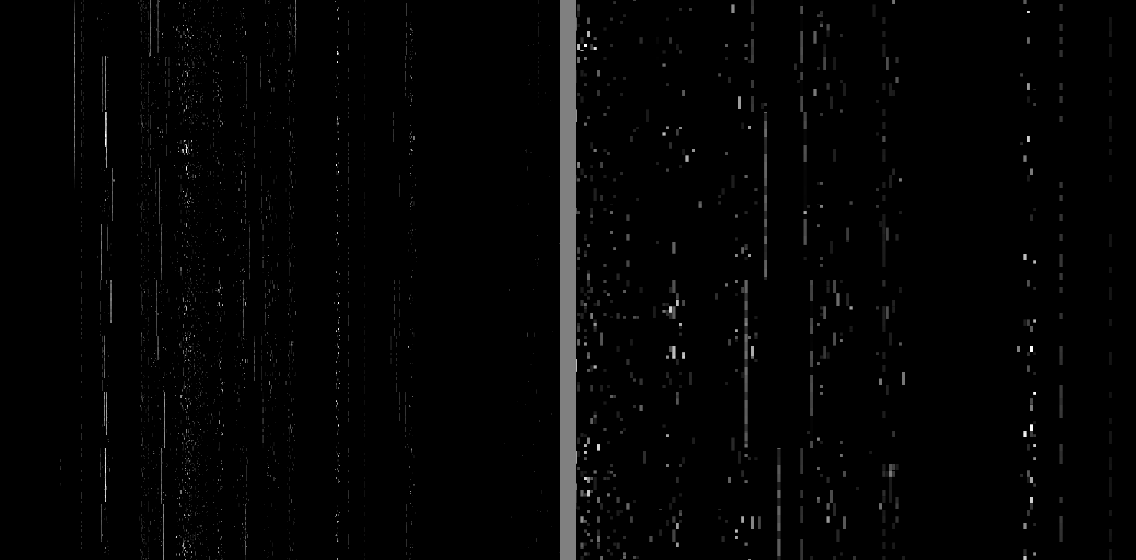
Left, the full canvas; right, a detail of the centre.
Reproduce this texture procedurally as a Shadertoy shader.

```glsl
// Sparse grey traces on black: vertical lanes of fine grain, dotted threads,
// and brighter strokes that jump sideways at each of ten horizontal bands.
// Every lane is a row of parameters; hashes on a fine grid place the marks.

#define CELLS 512.0        // grid cells across the canvas
#define BANDS 10.0         // horizontal bands in which strokes change column
#define GRAIN_DENSITY 0.72 // scale of the share of lit grains
#define GRAIN_LEVEL 1.4    // scale of grain brightness
#define STROKE_LEVEL 1.1   // scale of stroke brightness
#define THREAD_LEVEL 1.25  // scale of thread brightness
#define THREAD_GAPS 0.64   // share of a faint thread left dark

// Grain lanes: centre, spread, density, peak level
const vec4 GRAINS[12] = vec4[12](
    vec4(.190, .008, .06, .30), vec4(.256, .006, .20, .25),
    vec4(.285, .014, .07, .35), vec4(.333, .012, .22, .65),
    vec4(.350, .030, .11, .24), vec4(.392, .006, .15, .45),
    vec4(.430, .008, .12, .40), vec4(.485, .009, .12, .35),
    vec4(.520, .006, .20, .28), vec4(.603, .003, .24, .75),
    vec4(.735, .004, .15, .50), vec4(.950, .030, .010, .14));

// Threads: column, top, bottom (measured downwards), level
const vec4 THREADS[12] = vec4[12](
    vec4(.134, -.02, .34, .75), vec4(.146, -.5, 1.5, .15),
    vec4(.150, -.10, .30, .12), vec4(.252, -.5, 1.5, .14),
    vec4(.264, -.50, 1.2, .14), vec4(.381, -.2, .37, .24),
    vec4(.528, -.10, .10, .65), vec4(.623, -.5, 1.5, .18),
    vec4(.652, -.50, 1.5, .07), vec4(.516, -.5, 1.5, .10),
    vec4(.108, .81, .87, .20), vec4(.962, -.1, .20, .10));

// Stroke lanes: centre, span, level, share of bands in use
const vec4 STROKES[4] = vec4[4](
    vec4(.189, .024, .95, .85), vec4(.285, .040, .60, .60),
    vec4(.455, .042, .42, .62), vec4(.711, .034, .36, .62));

float hash(vec2 p) {
    uvec2 q = uvec2(ivec2(floor(p))) * uvec2(1597334673u, 3812015801u);
    uint n = (q.x ^ q.y) * 1597334673u;
    n = (n ^ (n >> 15)) * 2246822519u;
    n ^= n >> 13;
    return float(n >> 8) / 16777216.;
}

// Soft coverage of one unit cell along one axis
float cellMask(float position, float pixel) {
    float inside = .5 - abs(fract(position) - .5);
    return clamp(inside / pixel + .5, 0., 1.);
}

// Short specks whose density falls off from the lane centre
float grain(vec4 lane, vec2 p, float seed, float pixel) {
    float column = floor(p.x * CELLS);
    float offset = ((column + .5) / CELLS - lane.x) / lane.y;
    float density = lane.z * GRAIN_DENSITY * exp(-offset * offset);
    float pick = hash(vec2(column, seed + 907.));
    float run = pick < .35 ? 1. : (pick < .8 ? 2. : 4.);
    float y = p.y * CELLS / run;
    float row = floor(y);
    float clump = hash(vec2(floor(p.y * 44.), seed + 1091.));
    density *= .45 + 1.5 * clump * clump;
    float chance = hash(vec2(column + seed * 1037., row + seed * 653.));
    float lit = chance < density ? 1. : 0.;
    float shade = hash(vec2(row + 2111., column + seed * 1017.));
    float level = .07 + lane.w * pow(shade, 2.2) * (.5 + .7 * clump);
    return lit * level * cellMask(y, pixel / run);
}

// A single dotted column with softly fading ends
float thread(vec4 lane, vec2 p, float seed) {
    float column = floor(p.x * CELLS);
    float onColumn = 1. - step(.5, abs(column - floor(lane.x * CELLS)));
    float t = clamp((p.y - lane.y) / (lane.z - lane.y), 0., 1.);
    float fade = min(1., 5. * t * (1. - t));
    float flicker = hash(vec2(floor(p.y * CELLS * .5), seed + 3301.));
    float dots = mix(step(THREAD_GAPS, flicker), 1., smoothstep(.25, .6, lane.w));
    return onColumn * lane.w * fade * dots * (.45 + .55 * flicker);
}

// Two strokes per band, each hanging from the top of its band
float stroke(vec4 lane, vec2 p, float seed) {
    float column = floor(p.x * CELLS);
    float band = floor(p.y * BANDS);
    float depth = fract(p.y * BANDS);
    float value = 0.;
    for (int k = 0; k < 2; k++) {
        vec2 id = vec2(band + float(k) * 123., seed * 61. + 4001.);
        float home = floor((lane.x + lane.y * (hash(id) - .5)) * CELLS);
        float onColumn = 1. - step(.5, abs(column - home));
        float used = step(hash(id + 1013.), lane.w);
        float extent = .4 + 1.2 * hash(id + 2029.);
        float level = lane.z * mix(.25, 1., hash(id + 3047.));
        float flicker = hash(vec2(floor(p.y * CELLS * .4), column + seed + 5003.));
        float dots = mix(step(.4, flicker), 1., smoothstep(.25, .5, level));
        value = max(value, onColumn * used * step(depth, extent)
                           * level * dots * (.65 + .35 * flicker));
    }
    return value;
}

void mainImage(out vec4 fragColor, in vec2 fragCoord) {
    vec2 p = fragCoord / iResolution.xy;
    p.y = 1. - p.y;
    vec2 pixel = CELLS / iResolution.xy;

    float light = 0.;
    for (int i = 0; i < 12; i++) {
        float seed = float(i);
        light = max(light, GRAIN_LEVEL * grain(GRAINS[i], p, seed, pixel.y));
        light = max(light, THREAD_LEVEL * thread(THREADS[i], p, seed));
    }
    for (int i = 0; i < 4; i++)
        light = max(light, STROKE_LEVEL * stroke(STROKES[i], p, float(i)));

    light *= cellMask(p.x * CELLS, pixel.x);
    fragColor = vec4(vec3(min(light, 1.)), 1.);
}
```
